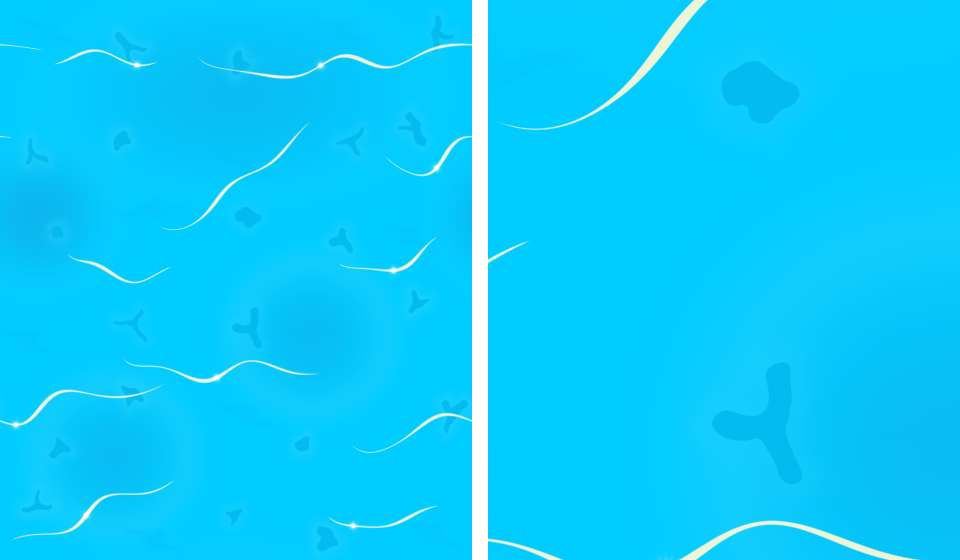
Left: the whole. Right: its middle third, enlarged.
Reproduce this texture procedurally as a Shadertoy shader.

```glsl
// Bright blue water with soft shadows, drifting flakes, cream ripple strokes and glints.
#define WATER vec3(0.005, 0.80, 1.0)
#define SHADE vec3(0.05, 0.715, 0.935)
#define RIM vec3(0.14, 0.815, 0.99)
#define FLAKE vec3(0.01, 0.735, 0.935)
#define CREAM vec3(0.93, 0.96, 0.85)
#define FLAKE_SIZE 0.029
#define FIN_SIZE 0.060
#define HALO_WIDTH 0.013
#define STROKE_WIDTH 0.0036
#define GLINT_SIZE 0.0042

float hash(float n) { return fract(sin(n * 127.1) * 43758.5453); }

mat2 turn(float a) { return mat2(cos(a), -sin(a), sin(a), cos(a)); }

// Offset to the nearest copy of a centre on the repeating canvas
vec2 wrapped(vec2 p, vec2 size) { return mod(p + 0.5 * size, size) - 0.5 * size; }

// Tapered limb from the origin to tip
float limb(vec2 p, vec2 tip, float rootRadius, float tipRadius) {
    float h = clamp(dot(p, tip) / dot(tip, tip), 0.0, 1.0);
    return length(p - tip * h) - mix(rootRadius, tipRadius, h);
}

float smoothMin(float a, float b, float k) {
    float h = max(k - abs(a - b), 0.0) / k;
    return min(a, b) - h * h * k * 0.25;
}

// Three limbs: compact leaves at low spread, winged shapes at high spread
float flakeShape(vec2 q, float seed) {
    float spread = hash(seed + 0.7), angle = 0.0, d = 9.0;
    q += 0.07 * sin(q.yx * 5.0 + seed * 9.0);
    for (int k = 0; k < 3; k++) {
        float s = seed + float(k) * 3.3;
        float reach = mix(0.4, 0.7 + 0.5 * hash(s), spread);
        float tipRadius = mix(0.06, 0.34, hash(s + 1.9));
        vec2 tip = reach * vec2(cos(angle), sin(angle));
        d = smoothMin(d, limb(q, tip, mix(0.38, 0.13, spread), tipRadius), 0.15);
        angle += 1.2 + 1.3 * hash(s + 5.1);
    }
    return d;
}

// Faint flat hull with a short upright fin
float finShape(vec2 q) {
    q.y += 0.05 * sin(q.x * 6.0);
    float hull = min(limb(q, vec2(1.0, 0.12), 0.15, 0.01), limb(q, vec2(-1.0, -0.08), 0.15, 0.01));
    return smoothMin(hull, limb(q, vec2(0.12, 0.36), 0.18, 0.08), 0.2);
}

// Height of a ripple stroke, with a hook at its left end
float ripple(float x, float halfLen, float seed) {
    float amp = 0.006 + 0.014 * hash(seed + 2.0);
    float hook = 0.032 * step(0.55, hash(seed + 3.0));
    float phase = 6.28 * hash(seed + 4.0);
    return amp * sin(28.0 * x + phase + 0.8 * sin(14.0 * x)) + hook * exp(-55.0 * (x + halfLen));
}

vec3 addShadows(vec3 col, vec2 p, vec2 size) {
    for (int i = 0; i < 4; i++) {
        float n = float(i);
        vec2 centre = size * fract(vec2(0.5 + 0.58 * n, 0.83 - 0.215 * n));
        vec2 radius = i == 0 ? vec2(0.37, 0.20) : vec2(0.155, 0.15);
        float r = length(wrapped(p - centre, size) / radius);
        float rim = exp(-pow((r - 0.85) / 0.2, 2.0));
        col = mix(col, RIM, rim * (i < 2 ? 0.12 : 0.45));
        col = mix(col, SHADE, (1.0 - smoothstep(0.05, 1.0, r)) * (i == 1 ? 1.0 : 0.68));
    }
    return col;
}

vec3 addFlakes(vec3 col, vec2 p, vec2 size, float px) {
    for (int i = 0; i < 30; i++) {
        float n = float(i), seed = n + 11.0;
        vec2 cell = vec2(mod(n, 5.0), floor(n / 5.0));
        vec2 jitter = 0.6 * (vec2(hash(seed), hash(seed + 40.5)) - 0.5);
        vec2 q = wrapped(p - size * (cell + 0.5 + jitter) / vec2(5.0, 6.0), size);
        if (i % 3 == 1) {
            float tilt = 0.55 * step(0.5, hash(seed + 8.0));
            float d = finShape(turn(-tilt) * q / FIN_SIZE);
            col = mix(col, FLAKE, 0.26 * (1.0 - smoothstep(-0.08, 0.09, d)));
        } else {
            float scale = FLAKE_SIZE * (0.8 + 0.4 * hash(seed + 6.0));
            float d = scale * flakeShape(turn(6.28 * hash(seed + 8.0)) * q / scale, seed);
            float glow = 0.6 * exp(-pow(max(d, 0.0) / HALO_WIDTH, 2.0));
            col = mix(col, RIM, glow * (0.5 + 0.5 * hash(seed + 9.0)));
            col = mix(col, FLAKE, 1.0 - smoothstep(-px, px, d));
        }
    }
    return col;
}

vec3 addRipples(vec3 col, vec2 p, vec2 size, float px) {
    for (int i = 0; i < 10; i++) {
        float n = float(i), seed = n * 1.7 + 5.0;
        float row = floor(n / 2.0);
        vec2 jitter = 0.4 * (vec2(hash(seed), hash(seed + 30.0)) - 0.5);
        vec2 cell = vec2(mod(n, 2.0) + 0.5 * mod(row, 2.0), row) + 0.5 + jitter;
        float tilt = 0.8 * pow(2.0 * hash(seed + 1.0) - 1.0, 3.0);
        vec2 q = turn(tilt) * wrapped(p - size * cell / vec2(2.0, 5.0), size);
        float halfLen = 0.09 + 0.2 * pow(hash(seed + 7.0), 3.0);

        // Stroke that swells and thins along its length
        float t = abs(q.x) / halfLen, x = clamp(q.x, -halfLen, halfLen);
        float y = ripple(x, halfLen, seed);
        float slope = (ripple(x + 0.001, halfLen, seed) - y) / 0.001;
        float d = abs(q.y - y) / sqrt(1.0 + slope * slope);
        float swell = 0.35 + 0.65 * pow(sin(20.0 * x + seed), 2.0);
        float w = STROKE_WIDTH * max(1.0 - t * t, 0.0) * swell;
        float ink = (1.0 - smoothstep(w - px, w + px, d)) * smoothstep(0.0, 0.06, 1.0 - t);
        col = mix(col, CREAM, ink);

        // Glint resting on the stroke, with fine rays
        float gx = halfLen * (1.7 * hash(seed + 9.0) - 0.85);
        vec2 g = q - vec2(gx, ripple(gx, halfLen, seed));
        float r = length(g) / GLINT_SIZE;
        float rays = 0.7 + 0.3 * cos(16.0 * atan(g.y, g.x + 1e-6));
        float glint = exp(-r * r) + 0.45 * rays * exp(-0.3 * r * r);
        col = mix(col, vec3(1.0, 1.0, 0.94), min(glint, 1.0) * step(0.2, hash(seed + 12.0)));
    }
    return col;
}

void mainImage(out vec4 fragColor, in vec2 fragCoord) {
    float px = 1.0 / iResolution.y;
    vec2 p = fragCoord * px, size = vec2(iResolution.x * px, 1.0);
    vec3 col = addShadows(WATER, p, size);
    col = addFlakes(col, p, size, px);
    col = addRipples(col, p, size, px);
    fragColor = vec4(col, 1.0);
}
```
